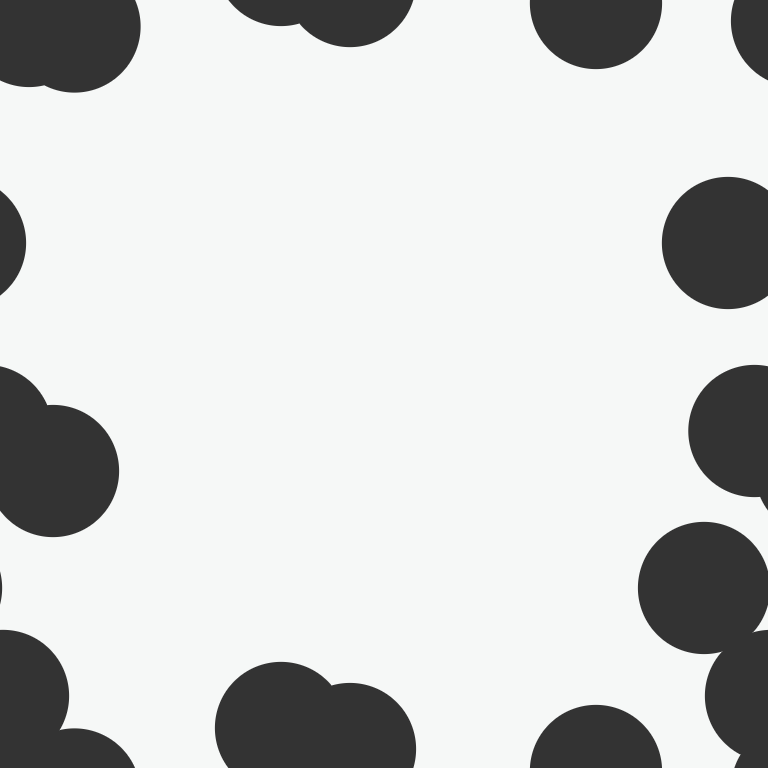
Give the GLSL for this background, as a Shadertoy shader.

```glsl
const vec3 PAPER = vec3(0.965, 0.973, 0.969);
const vec3 INK = vec3(0.2);

// Dot centres inside one repeating tile
const vec2 CENTRES[10] = vec2[10](
    vec2(0.0970, 0.9655), vec2(0.0378, 0.9727),
    vec2(0.3659, 0.0521), vec2(0.4557, 0.0247),
    vec2(0.7760, 0.9961), vec2(0.9479, 0.6836),
    vec2(0.9823, 0.4388), vec2(0.0690, 0.3867),
    vec2(0.9167, 0.2344), vec2(0.0039, 0.0938)
);

// Distance to a disc that wraps around the unit tile
float wrappedDisc(vec2 p, vec2 centre, float radius) {
    vec2 offset = fract(p - centre + 0.5) - 0.5;
    return length(offset) - radius;
}

void mainImage(out vec4 fragColor, in vec2 fragCoord) {
    vec2 p = fragCoord / iResolution.y;
    float pixel = 1.0 / iResolution.y;

    // Union of all dots
    float dist = 1.0;
    for (int i = 0; i < CENTRES.length(); i++) {
        dist = min(dist, wrappedDisc(p, CENTRES[i], 0.0861));
    }

    // Antialiased fill
    float coverage = clamp(0.5 - dist / pixel, 0.0, 1.0);
    fragColor = vec4(mix(PAPER, INK, coverage), 1.0);
}
```
